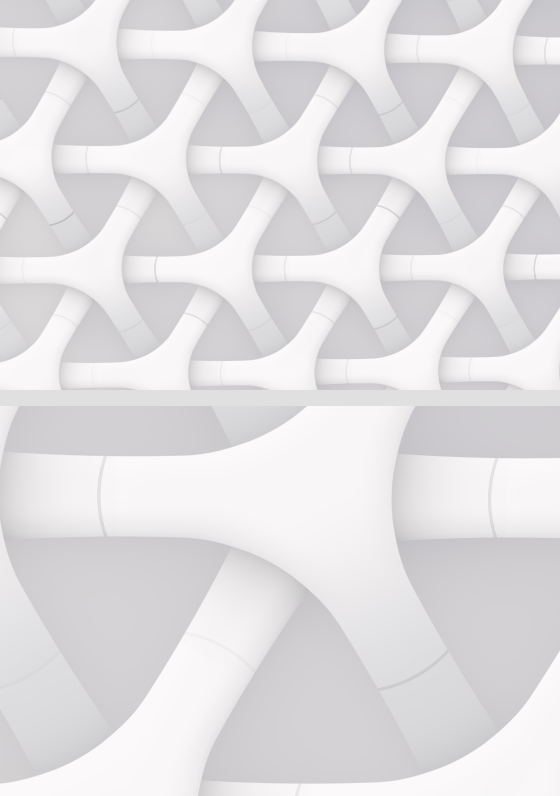
Top: the whole. Bottom: its middle third, enlarged.
A Shadertoy shader for this pattern:

```glsl
const vec3 LIT = vec3(0.985, 0.977, 0.977);
const vec3 SHADE = vec3(0.73, 0.73, 0.75);
const vec3 BACK_WARM = vec3(0.862, 0.852, 0.855);
const vec3 BACK_COOL = vec3(0.795, 0.79, 0.81);
const vec2 LIGHT = vec2(-0.45, 0.89);
const float ROW_HEIGHT = 0.8660254;   // row pitch of a unit triangular lattice
const float ARM_RADIUS = 0.104;
const float ARM_FLARE = 0.11;
const float ARM_WAIST = 0.48;         // thinnest place along an arm
const float FILLET = 0.22;
const float SEAM_AT = 0.545;
const float SEAM_WIDTH = 0.003;
const float SEAM_BOW = 1.6;
const float SHADOW_REACH = 0.075;
const float ARM_SHADOW = 0.20;
const float BACK_SHADOW = 0.045;

float hash(vec2 p) {
    vec3 q = fract(p.xyx * 0.1031);
    q += dot(q, q.yzx + 33.33);
    return fract((q.x + q.y) * q.z);
}

float noise(vec2 p) {
    vec2 i = floor(p), f = fract(p);
    f = f * f * (3.0 - 2.0 * f);
    return mix(mix(hash(i), hash(i + vec2(1, 0)), f.x),
               mix(hash(i + vec2(0, 1)), hash(i + vec2(1, 1)), f.x), f.y);
}

// Arms point west, south-east and north-east
vec2 armDirection(int k) {
    float angle = radians(180.0 + 120.0 * float(k));
    return vec2(cos(angle), sin(angle));
}

float armDistance(vec2 q, int k) {
    vec2 dir = armDirection(k);
    float along = clamp(dot(q, dir), 0.0, 1.0);
    float bulge = along - ARM_WAIST;
    return length(q - dir * along) - ARM_RADIUS - ARM_FLARE * bulge * bulge;
}

// Smooth union of the two closest arms
float nodeDistance(vec2 q) {
    float a = armDistance(q, 0), b = armDistance(q, 1), c = armDistance(q, 2);
    float closest = min(a, min(b, c));
    float second = max(min(a, b), min(max(a, b), c));
    float h = max(FILLET - (second - closest), 0.0) / FILLET;
    return closest - h * h * FILLET * 0.25;
}

vec2 nodeNormal(vec2 q, float d) {
    const float e = 0.004;
    vec2 g = vec2(nodeDistance(q + vec2(e, 0)), nodeDistance(q + vec2(0, e))) - d;
    return g / max(length(g), 1e-5);
}

// Joint line across each arm, with a small change of tone past it
float seamShade(vec2 q, vec2 id, float aa) {
    float shade = 0.0;
    for (int k = 0; k < 3; k++) {
        vec2 dir = armDirection(k);
        float along = dot(q, dir);
        float across = dot(q, vec2(-dir.y, dir.x));
        float offset = along - SEAM_AT + SEAM_BOW * across * across;
        float onArm = step(0.3, along) * step(abs(across), 0.2);
        float chance = hash(id * 3.7 + float(k) * 17.0 + 50.0);
        float line = 1.0 - smoothstep(SEAM_WIDTH, SEAM_WIDTH + aa, abs(offset));
        shade += onArm * line * mix(0.06, 0.45, chance * chance * chance);
        shade += onArm * smoothstep(-aa, aa, offset) * (chance - 0.5) * 0.06;
    }
    return shade;
}

vec3 nodeColor(vec2 q, vec2 id, float d, vec2 normal, float aa) {
    float facing = dot(normal, LIGHT);
    float rim = smoothstep(-0.11, 0.0, d);
    float southEast = smoothstep(0.0, 0.6, dot(q, armDirection(1)));
    float amount = 0.04 + 0.42 * southEast;
    amount += rim * rim * (0.20 * max(-facing, 0.0) - 0.05 * facing);
    amount += 0.10 * smoothstep(-0.018, 0.0, d) * smoothstep(0.1, 0.9, -facing);
    amount += 0.05 * (noise(q * 3.0 + id * 5.0 + 40.0) - 0.5);
    return mix(LIT, SHADE, clamp(amount + seamShade(q, id, aa), 0.0, 1.0));
}

// Lattice seen at a slight slant: repeats tighten to the right and downward
vec2 latticePoint(vec2 s) {
    float column = -0.622 + 3.945 * s.x + 0.23 * s.x * s.x + 0.42 * s.x * s.y - 0.184 * s.y;
    float row = -0.348 + 4.57 * s.y + 0.6 * s.y * s.y + 0.28 * s.x * s.y - 0.1 * s.x;
    return vec2(column, -row * ROW_HEIGHT);
}

void mainImage(out vec4 fragColor, in vec2 fragCoord) {
    vec2 s = vec2(fragCoord.x, iResolution.y - fragCoord.y) / iResolution.x;
    vec2 p = latticePoint(s);
    float aa = 4.4 / iResolution.x;

    // Backdrop with soft clouding
    float cool = 0.15 + 0.55 * s.x + 0.25 * (0.35 - s.y) + 0.6 * (noise(p * 2.3 + 30.0) - 0.4);
    vec3 color = mix(BACK_WARM, BACK_COOL, clamp(cool, 0.0, 1.0));

    // Corners of the lattice triangle, sorted from far to near
    vec2 skew = vec2(p.x - 0.5 * p.y / ROW_HEIGHT, p.y / ROW_HEIGHT);
    vec2 cell = floor(skew), f = skew - cell;
    vec2 ids[3] = vec2[3](cell + step(1.0, f.x + f.y), cell + vec2(1, 0), cell + vec2(0, 1));
    vec2 local[3];
    for (int i = 0; i < 3; i++)
        local[i] = p - vec2(ids[i].x + 0.5 * ids[i].y, ids[i].y * ROW_HEIGHT);
    for (int i = 0; i < 3; i++) {
        int a = i % 2, b = a + 1;
        if (dot(local[a], local[a]) < dot(local[b], local[b])) {
            vec2 t = local[a]; local[a] = local[b]; local[b] = t;
            t = ids[a]; ids[a] = ids[b]; ids[b] = t;
        }
    }

    // Nearer hubs cover and shade the arms tucked beneath them
    float covered = 0.0;
    for (int i = 0; i < 3; i++) {
        vec2 q = local[i];
        float d = nodeDistance(q);
        vec2 normal = nodeNormal(q, d);
        float below = 0.7 - 0.3 * dot(normal, LIGHT);
        float falloff = exp(-max(d, 0.0) / SHADOW_REACH);
        color *= 1.0 - falloff * below * mix(BACK_SHADOW, ARM_SHADOW, covered);
        float mask = 1.0 - smoothstep(-0.75 * aa, 0.75 * aa, d);
        color = mix(color, nodeColor(q, ids[i], d, normal, aa), mask);
        covered = max(covered, mask);
    }
    fragColor = vec4(color, 1.0);
}
```
